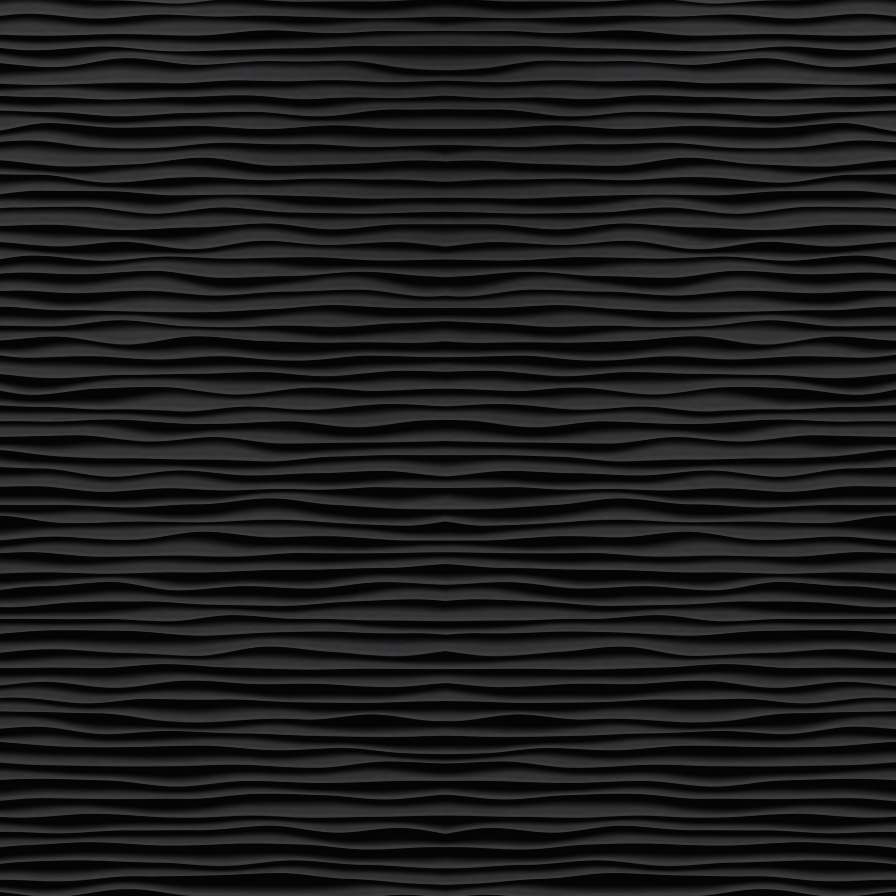
Give the GLSL for this texture, as a WebGL 1 fragment shader.

```glsl
precision highp float;
// Black carved panel: 55 wavy horizontal ridges, mirrored left to right.
// Noise bends each crest; between two crests the surface rises from a
// black shadow to a grey lit face with a thin pale rim at its lower edge.

uniform vec2 u_resolution;

float hash(vec2 p) {
  vec3 q = fract(p.xyx * 0.1031);
  q += dot(q, q.yzx + 33.33);
  return fract((q.x + q.y) * q.z);
}

float noise(vec2 p) {
  vec2 cell = floor(p);
  vec2 f = fract(p);
  f = f * f * (3.0 - 2.0 * f);
  float low = mix(hash(cell), hash(cell + vec2(1.0, 0.0)), f.x);
  float high = mix(hash(cell + vec2(0.0, 1.0)), hash(cell + 1.0), f.x);
  return mix(low, high, f.y);
}

// Height of one crest, in ridge units: a shared swell plus its own wave
float crest(float id, float x) {
  float shift = 7.0 * hash(vec2(id, 71.0));
  float swell = noise(vec2(x * 11.0 + 3.0, id * 0.45 + 20.0));
  float wave = noise(vec2(x * 13.0 + shift, id + 130.0));
  return id + 0.36 * (swell - 0.5) + 0.54 * (wave - 0.5);
}

void main() {
  vec2 uv = gl_FragCoord.xy / u_resolution;
  float x = abs(uv.x - 0.497);
  float row = uv.y * 55.0;

  // Nearest crests below and above this point
  float below = -10.0;
  float above = 100.0;
  float ridge = 0.0;
  for (int i = -1; i <= 2; i++) {
    float id = floor(row) + float(i);
    float y = crest(id, x);
    if (y <= row) {
      below = y;
      ridge = id;
    } else {
      above = min(above, y);
    }
  }
  float gap = above - below;
  float depth = (above - row) / gap;
  float pixel = 55.0 / u_resolution.y / gap;

  // Shadow swells and pinches along the ridge, and grows down the panel
  float pinch = noise(vec2(x * 10.0 + 5.0 * hash(vec2(ridge, 9.0)), ridge + 260.0));
  float shadow = mix(0.36, 0.23, uv.y) + 0.42 * (pinch - 0.5);
  float face = smoothstep(shadow - 0.08, shadow + 0.42, depth);

  // Lit face, dimmer towards the upper centre, with a pale rim
  float dim = smoothstep(0.35, 0.0, x) * smoothstep(0.4, 0.9, uv.y);
  float light = mix(0.195, 0.215, uv.y) - 0.04 * dim;
  light += 0.035 * smoothstep(0.72, 0.88, depth);
  float grain = noise(vec2(uv.x * 130.0, uv.y * 400.0)) - 0.5;
  light += 0.016 * grain;

  // Soft cut from the rim into the next shadow
  face *= 1.0 - smoothstep(1.0 - max(0.07, 1.2 * pixel), 1.0, depth);
  vec3 shadowBlack = vec2(0.014, 0.016).xxy;
  vec3 litGrey = light * vec3(0.99, 1.0, 1.03);
  gl_FragColor = vec4(mix(shadowBlack, litGrey, face), 1.0);
}
```
